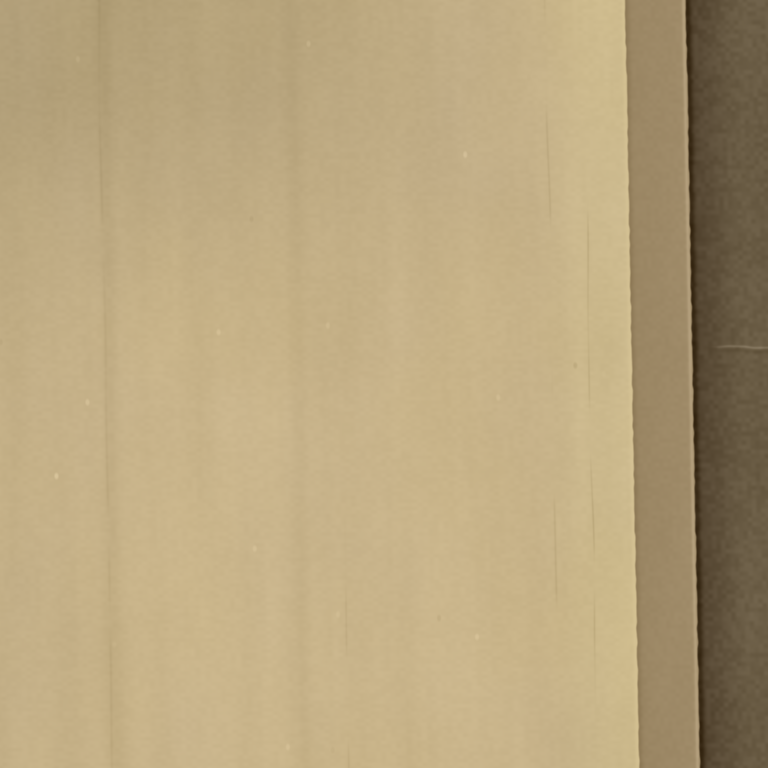
Give the GLSL for this texture, as a three.js fragment shader.

```glsl
// Draws a pale, finely streaked panel with a lit edge, a shaded side and a dark wall behind it.
varying vec2 vUv;

const vec3 PANEL_COLOR = vec3(0.785, 0.704, 0.542);
const vec3 PANEL_SHADE = vec3(0.695, 0.622, 0.470);
const vec3 PANEL_LIGHT = vec3(0.805, 0.732, 0.552);
const vec3 RIM_COLOR   = vec3(0.850, 0.775, 0.590);
const vec3 SIDE_COLOR  = vec3(0.615, 0.535, 0.400);
const vec3 WALL_NEAR   = vec3(0.335, 0.277, 0.198);
const vec3 WALL_FAR    = vec3(0.415, 0.360, 0.268);
const float LEAN       = 0.0185;  // sideways drift of the edges over the full height
const float PANEL_EDGE = 0.8325;  // edge positions at the bottom
const float SIDE_EDGE  = 0.9115;
const float SEAM_Y     = 0.548;
const float SOFTNESS   = 0.0016;
const float STREAKS    = 0.020;
const float MOTTLE     = 0.030;
const float GRAIN      = 0.016;
const float WALL_GRAIN = 0.045;
const float FLECK_GRID = 22.0;

float hash(vec2 p) {
  vec3 q = fract(vec3(p.xyx) * 0.1031);
  q += dot(q, q.yzx + 33.33);
  return fract((q.x + q.y) * q.z);
}

float noise(vec2 p) {
  vec2 cell = floor(p);
  vec2 f = fract(p);
  f = f * f * (3.0 - 2.0 * f);
  float low = mix(hash(cell), hash(cell + vec2(1.0, 0.0)), f.x);
  float high = mix(hash(cell + vec2(0.0, 1.0)), hash(cell + 1.0), f.x);
  return mix(low, high, f.y);
}

// Layered noise, centred on zero.
float fbm(vec2 p) {
  float sum = 0.0;
  float gain = 0.5;
  for (int i = 0; i < 4; i++) {
    sum += gain * (noise(p) - 0.5);
    p = p * 2.03 + 17.3;
    gain *= 0.5;
  }
  return sum;
}

float band(float x, float width) {
  return exp(-x * x / (width * width));
}

// Faint upright line that fades in and out along its length.
float scratch(vec2 p, float x, float width) {
  float wander = 0.004 * (noise(vec2(p.y * 7.0, x * 90.0)) - 0.5);
  float broken = smoothstep(0.3, 0.75, noise(vec2(x * 70.0, p.y * 16.0)));
  return band(p.x - x - wander, width) * broken;
}

// Sparse specks: x is the mask, y its sign and strength.
vec2 fleck(vec2 p) {
  vec2 cell = floor(p * FLECK_GRID);
  vec2 centre = 0.2 + 0.6 * vec2(hash(cell + 3.1), hash(cell + 8.7));
  vec2 d = (fract(p * FLECK_GRID) - centre) * vec2(1.0, 0.65);
  float present = step(0.94, hash(cell + 21.0));
  return vec2(present * (1.0 - smoothstep(0.02, 0.09, length(d))),
              hash(cell + 41.0) - 0.4);
}

vec3 panel(vec2 p) {
  // Broad light: dim toward the upper left, warm beside the edge
  float dim = smoothstep(0.45, 1.05, p.y) * (1.0 - 0.75 * smoothstep(0.1, 0.8, p.x));
  dim += 0.22 * (1.0 - smoothstep(0.0, 0.22, p.x));
  vec3 color = mix(PANEL_COLOR, PANEL_SHADE, clamp(dim, 0.0, 1.0));
  color = mix(color, PANEL_LIGHT, 0.85 * smoothstep(0.69, 0.81, p.x));

  // Upright streaks and cloudy patches
  color += STREAKS * 1.6 * fbm(vec2(p.x * 34.0, p.y * 1.8));
  color += MOTTLE * fbm(p * vec2(9.0, 7.0) + 5.0);
  color += vec3(0.2, 0.1, -0.7) * MOTTLE * fbm(p * vec2(8.0, 5.0) + 31.0);
  color += GRAIN * (noise(p * vec2(150.0, 210.0)) - 0.5);
  color -= STREAKS * (band(p.x - 0.153, 0.010) + 0.8 * band(p.x - 0.398, 0.010));

  // Hairline marks
  float marks = scratch(p, 0.777, 0.0014) * (1.0 - smoothstep(0.70, 0.78, p.y));
  marks += 0.7 * scratch(p, 0.729, 0.0016);
  marks += 0.5 * scratch(p, 0.455, 0.0015) * (1.0 - smoothstep(0.25, 0.4, p.y));
  marks += 0.5 * scratch(p, 0.147, 0.0020);
  color -= 0.050 * marks;
  vec2 speck = fleck(p);
  color += 0.13 * speck.x * speck.y;
  return mix(color, RIM_COLOR, 0.5 * band(p.x - PANEL_EDGE + 0.002, 0.003));
}

vec3 side(vec2 p) {
  float across = (p.x - PANEL_EDGE) / (SIDE_EDGE - PANEL_EDGE);
  vec3 color = SIDE_COLOR + 0.020 * (across - 0.5);
  color += 0.018 * fbm(p * vec2(30.0, 9.0)) + GRAIN * (noise(p * 190.0) - 0.5);
  color -= 0.050 * band(p.x - PANEL_EDGE, 0.005);
  return color + 0.075 * band(p.x - SIDE_EDGE + 0.003, 0.0025);
}

vec3 wall(vec2 p, vec2 uv) {
  vec3 color = mix(WALL_NEAR, WALL_FAR, smoothstep(SIDE_EDGE, 0.985, p.x));
  color += 0.035 * fbm(p * 16.0) + WALL_GRAIN * (noise(p * 170.0) - 0.5);
  color -= 0.12 * band(p.x - SIDE_EDGE - 0.002, 0.005);
  // Thin horizontal seam with a shadow under it
  float reach = smoothstep(0.920, 0.950, uv.x);
  float height = uv.y - SEAM_Y - 0.003 * (noise(vec2(uv.x * 60.0, 2.0)) - 0.5);
  return color + reach * (0.085 * band(height, 0.0018) - 0.03 * band(height + 0.005, 0.003));
}

void main() {
  vec2 p = vec2(vUv.x + LEAN * vUv.y, vUv.y);
  float ragged = 0.0014 * (noise(vec2(p.y * 110.0, 4.0)) - 0.5);
  float pastPanel = smoothstep(-SOFTNESS, SOFTNESS, p.x - PANEL_EDGE + ragged);
  float pastSide = smoothstep(-SOFTNESS, SOFTNESS, p.x - SIDE_EDGE + ragged);
  vec3 color = mix(panel(p), side(p), pastPanel);
  color = mix(color, wall(p, vUv), pastSide);
  gl_FragColor = vec4(clamp(color, 0.0, 1.0), 1.0);
}
```
